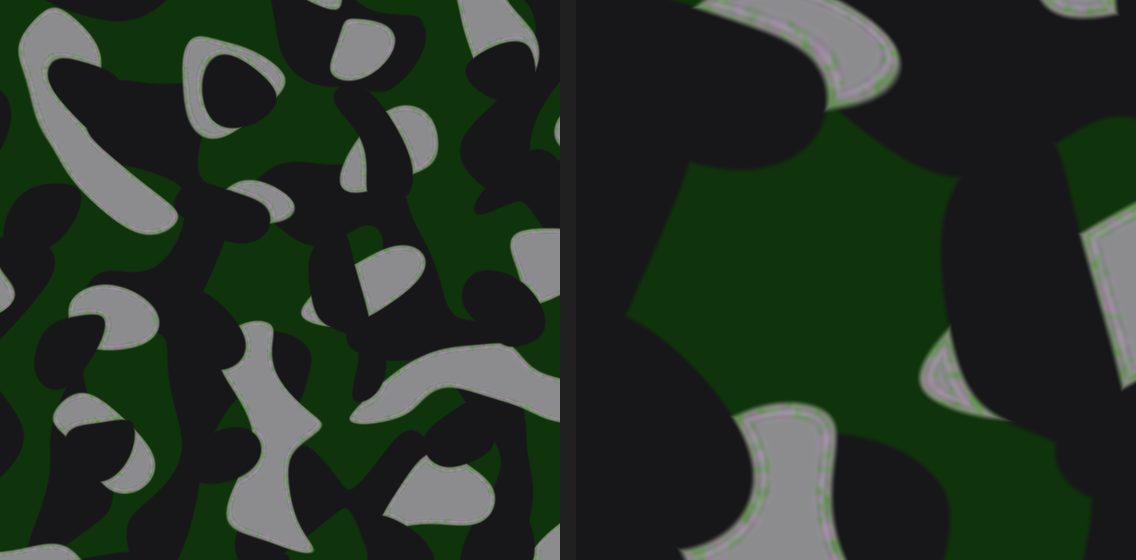
Left: the whole. Right: its middle third, enlarged.
This pattern is drawn by a Shadertoy shader. Its source:

```glsl
const float TAU = 6.28318;

float hash(vec2 p) {
    p = fract(p * vec2(0.1031, 0.1137));
    p += dot(p, p.yx + 33.33);
    return fract((p.x + p.y) * p.x * 97.3);
}

// Smooth value noise in 0..1
float grain(vec2 p) {
    vec2 cell = floor(p), f = fract(p);
    f = f * f * (3.0 - 2.0 * f);
    return mix(mix(hash(cell), hash(cell + vec2(1, 0)), f.x),
               mix(hash(cell + vec2(0, 1)), hash(cell + vec2(1, 1)), f.x), f.y);
}

// Approximate signed distance to blobs, positive inside.
// Sixteen plane waves form the field; the level is in standard deviations.
float blobs(vec2 p, float seed, float minFreq, float maxFreq, float level) {
    p += 0.016 * sin(p.yx * vec2(17.0, 21.0) + seed);
    float height = 0.0;
    vec2 slope = vec2(0);
    for (int i = 0; i < 16; i++) {
        float n = float(i);
        float angle = 2.39996 * n + seed;
        float freq = mix(minFreq, maxFreq, fract(n * 0.7549 + seed * 0.37));
        vec2 wave = TAU * freq * vec2(cos(angle), 0.88 * sin(angle));
        float phase = dot(wave, p) + TAU * hash(vec2(n + 3.7, seed * 9.1));
        height += sin(phase);
        slope += cos(phase) * wave;
    }
    return (height - 2.83 * level) / max(length(slope), 22.0);
}

float cover(float dist, float softness) {
    return smoothstep(-softness, softness, dist);
}

void mainImage(out vec4 fragColor, in vec2 fragCoord) {
    vec2 p = fragCoord / iResolution.y;

    vec3 black = vec3(0.09, 0.09, 0.10);
    vec3 green = vec3(0.06, 0.20, 0.04);
    vec3 grey = vec3(0.55, 0.55, 0.56);

    // Black blobs bite into both the green and the grey shapes
    float bite = blobs(p, 4.3, 3.5, 6.5, 0.84);
    float greenDist = min(blobs(p, 1.7, 2.4, 5.6, -0.25), -bite);
    float greyDist = min(blobs(p, 7.9, 2.6, 5.8, 0.58), -bite);

    vec3 color = mix(black, green, cover(greenDist, 0.0022));

    // Pale rim, faint ripples and tinted mottle along the grey edges
    float band = 1.0 - smoothstep(0.006, 0.015, greyDist);
    float tint = 2.0 * grain(p * 230.0) - 1.0;
    float ripple = cos(greyDist * 1000.0) + 2.0 * grain(p * 190.0 + 41.0) - 1.0;
    vec3 pale = mix(grey, vec3(0.52, 0.57, 0.49), 1.0 - smoothstep(0.002, 0.005, greyDist));
    pale += band * (0.025 * ripple
        + max(tint, 0.0) * vec3(-0.12, 0.03, -0.18)
        + max(-tint, 0.0) * vec3(0.06, -0.03, 0.06));

    color = mix(color, pale, cover(greyDist, 0.0026));
    fragColor = vec4(color, 1.0);
}
```
